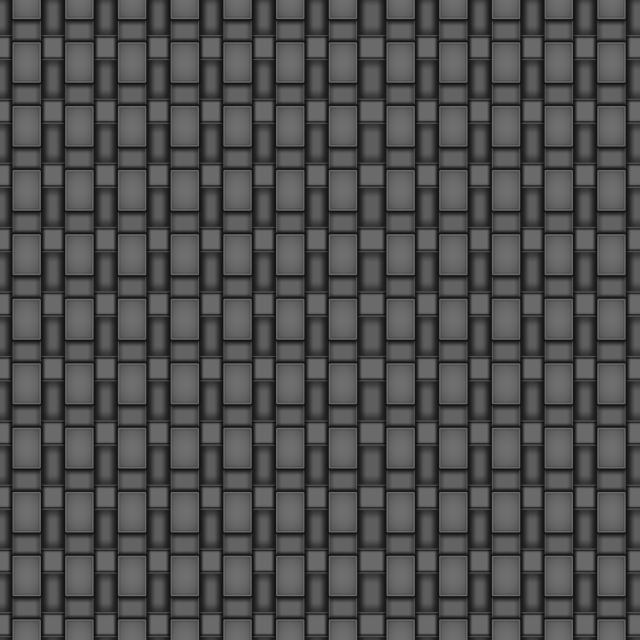
Give the GLSL for this pattern, as a WebGL 1 fragment shader.

```glsl
precision highp float;
// Grey woven panels: 12 columns of raised, rimmed plates in 10 rows, with
// recessed links behind them and square studs in the channels between.
// Each part is shaded by its distance to the plate, stud or channel edge.

uniform vec2 u_resolution;

// Layout, in canvas widths
const vec2 PITCH = vec2(0.08236, 0.1001);
const vec2 FIRST_PLATE = vec2(0.0417, 0.0007);
const vec2 PLATE_HALF = vec2(0.0223, 0.0319);
const float PLATE_RADIUS = 0.0020;
const float LAST_LEFT_COLUMN = 6.0;   // the channel after this one is wider
const float WIDE_CHANNEL_X = 0.581;
const float WIDE_CHANNEL_EXTRA = 0.0078;
const float ROW_DRIFT = 0.0013;
const float STUD_RISE = 0.0235;       // stud centre above plate centre
const float STUD_HALF = 0.0189;
const float RIM_WIDTH = 0.0019;

// Grey levels
const float SHADOW = 0.10;
const float PLATE_MID = 0.435;
const float PLATE_FALLOFF = 0.075;
const float LINK_MID = 0.39;
const float STUD_MID = 0.415;
const float CHANNEL_MID = 0.37;
const float RIM = 0.43;
const float RAIL = 0.36;

float pixelSize() { return 1.0 / min(u_resolution.x, u_resolution.y); }

// Antialiased coverage of the inside of a signed distance
float inside(float d) { return clamp(0.5 - d / pixelSize(), 0.0, 1.0); }

// Antialiased stroke centred on d = 0
float stroke(float d, float width) {
  return clamp(0.5 + (0.5 * width - abs(d)) / pixelSize(), 0.0, 1.0);
}

float roundedBox(vec2 p, vec2 halfSize, float radius) {
  vec2 q = abs(p) - halfSize + radius;
  return length(max(q, 0.0)) + min(max(q.x, q.y), 0.0) - radius;
}

// Position relative to the nearest plate centre
vec2 plateCoords(vec2 p) {
  float right = step(WIDE_CHANNEL_X, p.x);
  float column = floor((p.x - WIDE_CHANNEL_EXTRA * right - FIRST_PLATE.x) / PITCH.x + 0.5);
  column = mix(min(column, LAST_LEFT_COLUMN), max(column, LAST_LEFT_COLUMN + 1.0), right);
  float x = p.x - FIRST_PLATE.x - PITCH.x * column - WIDE_CHANNEL_EXTRA * right;
  float y = p.y + ROW_DRIFT * sin(6.2832 * p.y) - FIRST_PLATE.y;
  return vec2(x, mod(y + 0.5 * PITCH.y, PITCH.y) - 0.5 * PITCH.y);
}

// Channel between columns: studs alternating with long recesses
float channelShade(float wall, float y) {
  float s = mod(y - STUD_RISE + 0.5 * PITCH.y, PITCH.y) - 0.5 * PITCH.y;
  float edge = abs(s) - STUD_HALF;
  float stud = mix(SHADOW, STUD_MID, smoothstep(0.001, 0.0085, wall)
             * mix(0.45, 1.0, smoothstep(0.0, 0.007, -edge)));
  float recess = mix(SHADOW, CHANNEL_MID, smoothstep(0.001, 0.016, wall)
               * mix(0.4, 1.0, smoothstep(0.0, 0.018, edge)));
  float shade = mix(recess, stud, inside(edge));

  // Dark groove and bright lip along each seam
  shade *= 1.0 - 0.45 * stroke(edge + 0.0025, 0.002);
  float lip = stroke(edge, 0.0015) * smoothstep(-0.002, 0.006, wall);
  return mix(shade, RAIL, 0.8 * lip);
}

// Recessed link seen between two plates of a column
float linkShade(float wall, float y) {
  float gap = abs(y) - PLATE_HALF.y;
  float reach = y < 0.0 ? 0.012 : 0.009;
  float light = smoothstep(0.0, reach, gap)
              * mix(0.55, 1.0, smoothstep(0.0, 0.011, -wall));
  float shade = mix(SHADOW, LINK_MID, light);
  float rail = stroke(wall + 0.001, 0.0015) * smoothstep(0.0, 0.005, gap);
  return mix(shade, RAIL, 0.8 * rail);
}

// Raised plate: soft central glow and a bright rim
float plateShade(vec2 p, float edge) {
  vec2 q = p / PLATE_HALF;
  float shade = PLATE_MID - PLATE_FALLOFF * dot(q, q);
  shade *= 1.0 - 0.12 * stroke(edge + 0.0035, 0.0015);
  return mix(shade, RIM, 0.75 * stroke(edge + 0.0013, RIM_WIDTH));
}

void main() {
  vec2 p = plateCoords(gl_FragCoord.xy / u_resolution);
  float wall = abs(p.x) - PLATE_HALF.x;
  float plateEdge = roundedBox(p, PLATE_HALF, PLATE_RADIUS);

  float shade = mix(channelShade(wall, p.y), linkShade(wall, p.y), inside(wall));
  shade *= mix(0.7, 1.0, smoothstep(0.0, 0.005, plateEdge));
  shade = mix(shade, plateShade(p, plateEdge), inside(plateEdge));

  gl_FragColor = vec4(vec3(shade), 1.0);
}
```
